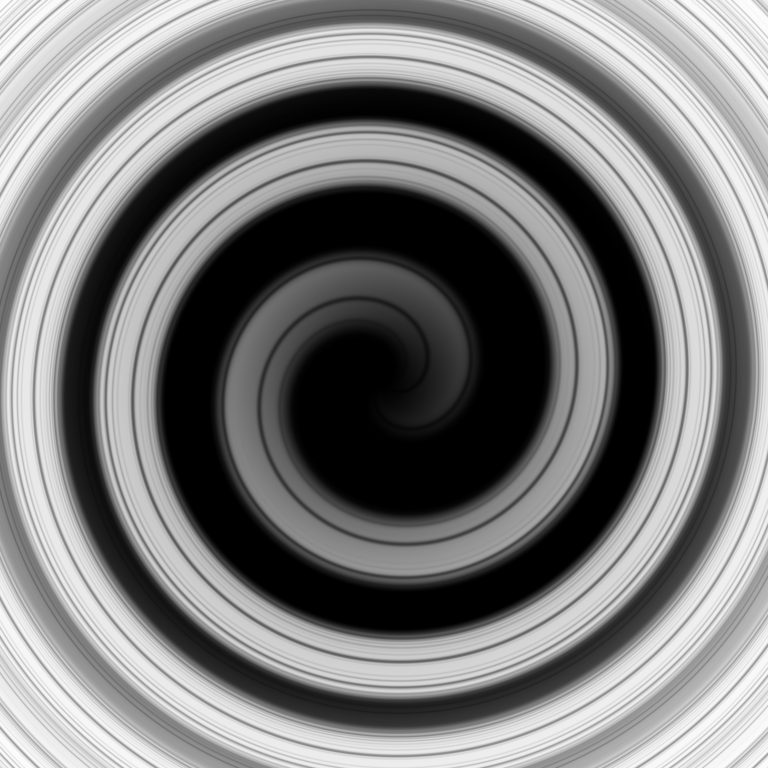
This background is drawn by a Shadertoy shader. Its source:

```glsl
// Monochrome spiral: a dark arm winding through pale, finely grooved bands.

const float QUARTERS = 4.0;         // arm phase units in one full turn
const float ARM_RADIUS = 0.1693;    // radius where the arm crosses the right axis
const float ARM_RATE = 20.47;       // phase gained per unit of radius
const float ARM_TIGHTENING = 23.89; // quadratic growth of that rate
const float GLOW_RADIUS = 0.26;     // scale of the brightening outward
const float GLOW_POWER = 1.5;
const vec2 ARM_HALF_WIDTH = vec2(0.78, 0.42);  // inner and outer turns
const vec2 ARM_SOFTNESS = vec2(0.68, 0.62);
const vec2 ARM_FADE = vec2(0.34, 0.68);        // radii where the arm pales
const int FINE_GROOVES = 26;
const float FINE_WIDTH = 0.025;
const float FINE_DEPTH = 0.27;

// Main grooves: phase, depth, width
const int MAIN_GROOVES = 6;
const vec3 GROOVES[MAIN_GROOVES] = vec3[](
    vec3(0.92, 0.40, 0.050), vec3(1.27, 0.20, 0.035),
    vec3(1.80, 0.55, 0.048), vec3(2.83, 0.52, 0.045),
    vec3(3.10, 0.20, 0.035), vec3(3.36, 0.40, 0.045));

float hash(float n) {
    return fract(sin(n * 127.1 + 3.7) * 4375.85);
}

// Signed phase difference, wrapped to one turn
float wrapPhase(float d) {
    return mod(d + 0.5 * QUARTERS, QUARTERS) - 0.5 * QUARTERS;
}

// Brightness factor of a groove, widened to the pixel footprint
float groove(float phase, float centre, float depth, float width, float footprint) {
    float blur = sqrt(width * width + footprint * footprint);
    float d = wrapPhase(phase - centre) / blur;
    return 1.0 - depth * width / blur * exp(-0.5 * d * d);
}

void mainImage(out vec4 fragColor, in vec2 fragCoord) {
    vec2 p = (fragCoord - 0.5 * iResolution.xy) / iResolution.y;
    float radius = length(p);
    float turn = atan(p.y, p.x + 1e-6) * 2.0 / 3.14159265;

    // Spiral phase, zero along the middle of the dark arm
    float x = radius - ARM_RADIUS;
    float phase = mod(x * (ARM_RATE + ARM_TIGHTENING * x) - turn, QUARTERS);
    float slope = ARM_RATE + 2.0 * ARM_TIGHTENING * x;
    float footprint = 0.4 * slope / iResolution.y;

    // Pale bands brighten outward
    float tone = 1.0 - exp(-pow(radius / GLOW_RADIUS, GLOW_POWER));

    // Dark arm narrows and pales outward
    float outer = smoothstep(0.18, 0.42, radius);
    float halfWidth = mix(ARM_HALF_WIDTH.x, ARM_HALF_WIDTH.y, outer);
    float softness = mix(ARM_SOFTNESS.x, ARM_SOFTNESS.y, outer);
    float arm = smoothstep(halfWidth, halfWidth + softness, abs(wrapPhase(phase)));
    tone *= mix(smoothstep(ARM_FADE.x, ARM_FADE.y, radius), 1.0, arm);

    // Main grooves soften toward the rim
    float mainFade = 1.0 - 0.55 * smoothstep(0.25, 0.55, radius);
    for (int i = 0; i < MAIN_GROOVES; i++) {
        vec3 g = GROOVES[i];
        tone *= groove(phase, g.x, g.y * mainFade, g.z, footprint);
    }

    // Fine grooves appear away from the centre
    float fineFade = smoothstep(0.15, 0.42, radius);
    for (int i = 0; i < FINE_GROOVES; i++) {
        float n = float(i);
        float depth = FINE_DEPTH * fineFade * hash(n + 41.0);
        tone *= groove(phase, QUARTERS * hash(n), depth, FINE_WIDTH, footprint);
    }

    fragColor = vec4(vec3(tone), 1.0);
}
```
